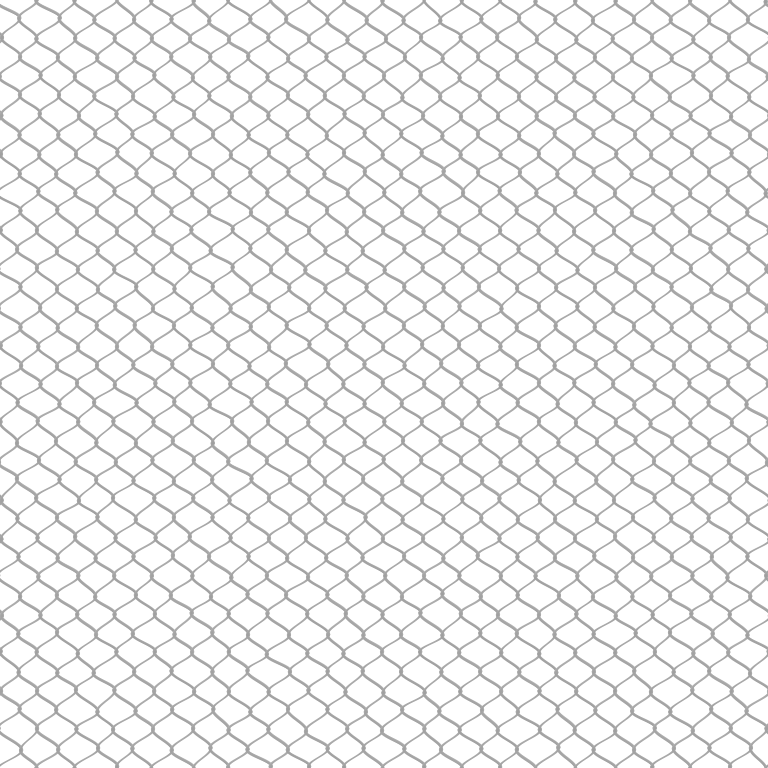
This pattern is drawn by a Shadertoy shader. Its source:

```glsl
// Grey chain-link mesh on white, 20 staggered cells across and 20 down.
// Each tile of a 40 x 40 grid holds one S-curved wire between two jittered
// knots; hooked ends overlap at the knots. All hashes wrap, so it tiles.

const float GRID = 40.0;

vec3 hash3(vec2 cell) {
    vec3 h = fract(mod(cell, GRID).xyx * vec3(0.1031, 0.1130, 0.0973));
    h += dot(h, h.yzx + 33.33);
    return fract((h.xxy + h.yzz) * h.zyx);
}

vec2 knot(vec2 cell) {
    return cell + (hash3(cell).xy - 0.5) * vec2(0.24, 0.17);
}

// Returns the wire's tone and its coverage at p
vec2 wire(vec2 p, vec2 tile, float pixel) {
    float falling = mod(tile.x + tile.y, 2.0);   // 1: runs down to the right
    vec2 a = knot(tile + vec2(0.0, falling));
    vec2 b = knot(tile + vec2(1.0, 1.0 - falling));

    // Hook each end slightly past its knot
    a.x -= 0.035;
    b.x += 0.035;

    // The curve is upright at both ends and slanted in the middle
    vec2 span = b - a;
    float t = clamp((p.y - a.y) / span.y, 0.0, 1.0);
    float x = a.x + span.x * t * t * (3.0 - 2.0 * t);
    float slope = 6.0 * t * (1.0 - t) * span.x / span.y;
    float side = (p.x - x) * inversesqrt(1.0 + slope * slope);
    float dist = length(vec2(side, p.y - mix(a.y, b.y, t)));

    // Falling wires are heavier; thickness varies away from the knots
    float vary = hash3(tile + 17.0).z;
    float middle = 4.0 * t * (1.0 - t);
    float halfWidth = mix(0.073, mix(0.047, 0.074, falling) * mix(0.86, 1.16, vary), middle);

    // Knots are darker, and one flank of the wire catches light
    float tone = mix(0.63, mix(0.67, 0.645, falling), middle) + 0.02 * (vary - 0.5);
    tone += 0.05 * smoothstep(0.0, 0.08, side * sign(span.y) * -1.0);

    float cover = 1.0 - smoothstep(halfWidth - 0.6 * pixel, halfWidth + 0.6 * pixel, dist);
    return vec2(tone, cover);
}

void mainImage(out vec4 fragColor, in vec2 fragCoord) {
    vec2 p = GRID * fragCoord / iResolution.xy;
    float pixel = GRID / min(iResolution.x, iResolution.y);
    float grey = 1.0;

    // Layer the wires of the surrounding tiles
    for (int j = -1; j <= 1; j++) {
        for (int i = -1; i <= 1; i++) {
            vec2 strand = wire(p, floor(p) + vec2(i, j), pixel);
            grey = mix(grey, strand.x, strand.y);
        }
    }
    fragColor = vec4(vec3(grey), 1.0);
}
```
